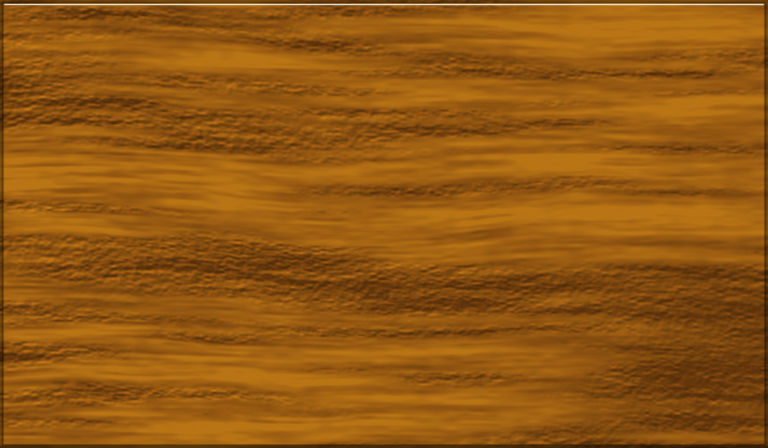
Write a WebGL 2 fragment shader that draws this texture.

```glsl
#version 300 es
precision highp float;
// Varnished golden oak board with horizontal grain and a thin bevelled rim.
// Stretched value noise at several scales gives the streaks; the slope of a
// finer noise gives embossed pores, strongest in the dark bands.

uniform vec2 u_resolution;
out vec4 fragColor;

float hash(vec2 p) {
    return fract(sin(dot(p, vec2(127.1, 311.7))) * 43758.5453);
}

float valueNoise(vec2 p) {
    vec2 cell = floor(p);
    vec2 f = fract(p);
    f = f * f * (3.0 - 2.0 * f);
    float low = mix(hash(cell), hash(cell + vec2(1.0, 0.0)), f.x);
    float high = mix(hash(cell + vec2(0.0, 1.0)), hash(cell + vec2(1.0)), f.x);
    return mix(low, high, f.y);
}

// Noise centred on zero, with its own frequency per axis.
float streak(vec2 p, vec2 frequency, float seed) {
    return valueNoise(p * frequency + seed) - 0.5;
}

// Bends the grain lines gently along the board.
vec2 bendGrain(vec2 p) {
    float bend = 0.035 * streak(p, vec2(1.7, 2.5), 3.7);
    bend += 0.009 * streak(p, vec2(6.0, 12.0), 9.1);
    return p + vec2(0.0, bend);
}

// Brightness of the wide bands, without the fine fibres.
float woodBands(vec2 p) {
    float bands = 0.65 * streak(p, vec2(1.1, 8.0), 17.3);
    bands += 0.65 * streak(p, vec2(2.0, 21.0), 41.9);
    bands += 0.50 * streak(p, vec2(3.8, 46.0), 63.2);
    return bands;
}

// Thin fibres, crisper towards the left.
float woodFibres(vec2 p, float crispness) {
    float fibres = 0.45 * streak(p, vec2(6.0, 88.0), 12.6);
    fibres += 0.40 * crispness * streak(p, vec2(9.0, 150.0), 29.4);
    fibres += 0.22 * streak(p, vec2(32.0, 120.0), 77.8);
    return fibres;
}

float poreHeight(vec2 p) {
    return valueNoise(p * vec2(62.0, 150.0) + 5.3)
         + 0.6 * valueNoise(p * vec2(120.0, 190.0) + 31.7);
}

// Slope of the pores towards a light at the upper left.
float poreRelief(vec2 p) {
    vec2 toLight = vec2(-0.0018, 0.0026);
    return poreHeight(p - toLight) - poreHeight(p + toLight);
}

vec3 woodColor(float tone) {
    vec3 dark = vec3(0.395, 0.215, 0.045);
    vec3 middle = vec3(0.585, 0.345, 0.067);
    vec3 light = vec3(0.725, 0.455, 0.080);
    vec3 lower = mix(dark, middle, clamp(tone * 1.75, 0.0, 1.0));
    return mix(lower, light, clamp((tone - 0.57) * 2.2, 0.0, 1.0));
}

// Soft line of the given half width around zero distance.
float softLine(float distance, float halfWidth, float blur) {
    return 1.0 - smoothstep(halfWidth - blur, halfWidth + blur, abs(distance));
}

vec3 addRim(vec3 color, vec2 p, vec2 size, float pixel) {
    vec2 inset = min(p, size - p);
    float edge = min(inset.x, inset.y);
    float blur = max(0.002, 0.6 * pixel);

    // Shaded bevel with a darker groove on its inner side.
    color *= mix(0.72, 1.0, smoothstep(0.004, 0.011, edge));
    color *= 1.0 - 0.30 * softLine(edge - 0.006, 0.002, blur);
    color *= mix(0.65, 1.0, smoothstep(0.001, 0.009, p.y));

    // Gloss line just below the upper edge.
    float gloss = softLine(size.y - p.y - 0.010, 0.0018, 0.5 * pixel);
    gloss *= smoothstep(0.007, 0.012, inset.x);
    return mix(color, vec3(0.96, 0.93, 0.86), 0.9 * gloss);
}

void main() {
    vec2 p = gl_FragCoord.xy / u_resolution.y;
    vec2 size = vec2(u_resolution.x / u_resolution.y, 1.0);
    float across = p.x / size.x;
    vec2 grain = bendGrain(p);

    // Streaks, with a shade settling in the lower right.
    float crispness = mix(1.15, 0.45, across);
    float bands = woodBands(grain);
    float shade = 0.20 * smoothstep(0.45, 1.0, across) * smoothstep(0.65, 0.15, p.y);
    float tone = 0.575 + bands + woodFibres(grain, crispness) - shade;

    // Pores stand out where the bands are dark.
    float poreMask = smoothstep(0.12, -0.22, bands) * mix(1.1, 0.65, across);
    float relief = poreRelief(grain) * (0.06 + poreMask);
    vec3 color = woodColor(tone + 0.24 * relief);
    color += vec3(0.13, 0.055, 0.012) * clamp(relief, -0.5, 0.8);

    color = addRim(color, p, size, 1.0 / u_resolution.y);
    fragColor = vec4(clamp(color, 0.0, 1.0), 1.0);
}
```
